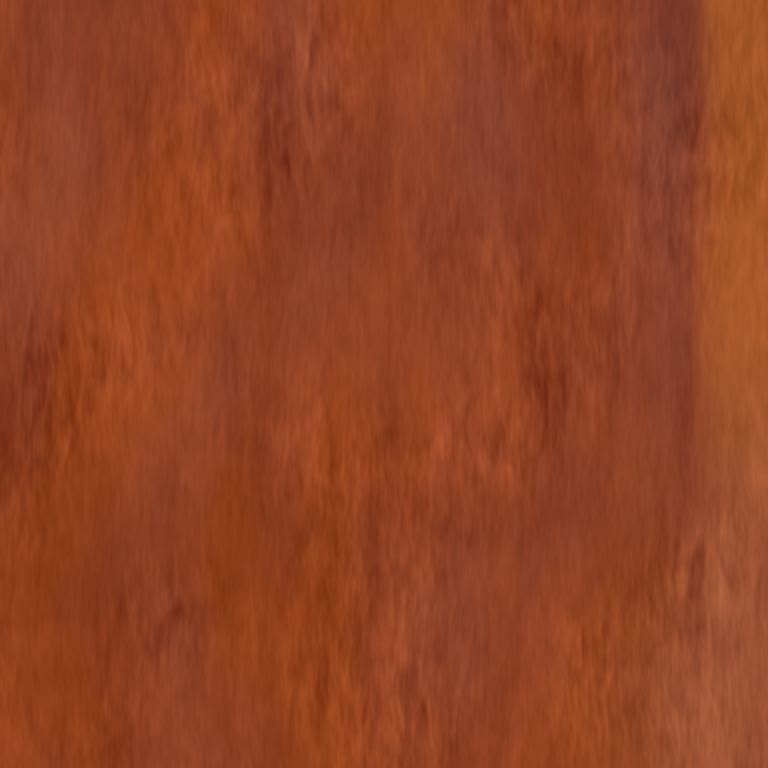
A WebGL 1 fragment shader for this texture:

```glsl
precision highp float;
// Polished red-brown wood with a vertical grain. Stretched gradient noise gives
// broad stain clouds, streaks, crisp short creases and fine fibres; a wavering
// amber strip with a plum shadow beside it runs along the right edge.

uniform vec2 u_resolution;

#define CLOUD_SCALE vec2(4.5, 2.2)
#define STREAK_SCALE vec2(21.0, 3.2)
#define FLECK_SCALE vec2(42.0, 15.0)
#define FIBRE_SCALE vec2(125.0, 22.0)
#define CLOUD_GAIN 0.80
#define STREAK_GAIN 0.72
#define FLECK_GAIN 0.72
#define FIBRE_GAIN 0.46
#define CREASE_GAIN 0.36
#define GRAIN_BEND 0.011
#define STRIP_EDGE 0.918

const vec3 RUSSET = vec3(0.568, 0.254, 0.138);
const vec3 PLUM = vec3(0.475, 0.238, 0.188);
const vec3 ORANGE = vec3(0.590, 0.262, 0.108);
const vec3 AMBER = vec3(0.650, 0.338, 0.155);
const vec3 DUSTY = vec3(0.610, 0.325, 0.205);
const vec3 TONE_STEP = vec3(0.130, 0.090, 0.062);

vec2 gradientAt(vec2 cell) {
  vec3 q = fract(vec3(cell.xyx) * vec3(0.1031, 0.1030, 0.0973));
  q += dot(q, q.yzx + 33.33);
  float angle = 6.2832 * fract((q.x + q.y) * q.z);
  return vec2(cos(angle), sin(angle));
}

// Gradient noise, roughly -0.7 to 0.7
float noise(vec2 p) {
  vec2 i = floor(p);
  vec2 f = p - i;
  vec2 u = f * f * f * (f * (f * 6.0 - 15.0) + 10.0);
  vec2 e = vec2(1.0, 0.0);
  float low = mix(dot(gradientAt(i), f), dot(gradientAt(i + e.xy), f - e.xy), u.x);
  float high = mix(dot(gradientAt(i + e.yx), f - e.yx),
                   dot(gradientAt(i + e.xx), f - e.xx), u.x);
  return mix(low, high, u.y);
}

float fbm(vec2 p) {
  float sum = 0.0;
  float gain = 0.65;
  for (int octave = 0; octave < 4; octave++) {
    sum += gain * noise(p);
    p = mat2(1.98, 0.06, -0.06, 1.98) * p + 17.3;
    gain *= 0.5;
  }
  return sum;
}

// Soft elliptical spot: 1 at the centre, fading to 0
float spot(vec2 p, vec2 centre, vec2 radius) {
  vec2 d = (p - centre) / radius;
  return exp(-dot(d, d));
}

// Thin broken lines where the noise crosses zero, light on one side, dark on the other
float creases(vec2 p) {
  float n = noise(p * vec2(24.0, 5.0) + 13.0) + 0.25 * noise(p * vec2(60.0, 14.0));
  float present = smoothstep(0.0, 0.35, noise(p * vec2(11.0, 6.0) + 97.0));
  return present * 2.3 * (n / 0.09) * exp(-n * n / 0.0162);
}

void main() {
  vec2 uv = gl_FragCoord.xy / u_resolution;

  // Bend the grain sideways a little
  vec2 p = uv;
  p.x += GRAIN_BEND * (noise(uv * vec2(4.0, 3.0) + 40.0)
                     + 0.4 * noise(uv * vec2(13.0, 8.0) + 71.0));

  // Layers of grain, from broad to fine
  float cloud = fbm(p * CLOUD_SCALE + 5.0);
  float streak = fbm(p * STREAK_SCALE + 23.0);
  float fleck = fbm(p * FLECK_SCALE + 61.0);
  float fibre = noise(p * FIBRE_SCALE + 9.0)
              + 0.8 * noise(p * FIBRE_SCALE * vec2(1.7, 2.1) + 31.0);
  float figured = smoothstep(-0.25, 0.4, noise(uv * vec2(5.0, 4.0) + 88.0));

  float tone = CLOUD_GAIN * cloud
             + STREAK_GAIN * streak * mix(0.6, 1.1, figured)
             + FLECK_GAIN * fleck * mix(0.35, 1.1, figured)
             + FIBRE_GAIN * fibre * mix(0.55, 1.0, figured)
             + CREASE_GAIN * creases(p) * mix(0.2, 0.55, figured);

  // Darker left edge and a smoky knot low in the middle
  tone -= 0.25 * spot(uv, vec2(0.0, 0.42), vec2(0.06, 0.16));
  tone -= 0.40 * spot(p, vec2(0.60, 0.32), vec2(0.14, 0.05)) * (0.7 + 2.5 * fleck);

  // Stain hue drifts between orange and plum
  float hue = fbm(p * vec2(6.0, 2.4) + 52.0) + 0.22 * (0.5 - uv.y);
  vec3 colour = mix(RUSSET, ORANGE, 0.8 * smoothstep(-0.05, 0.3, hue));
  colour = mix(colour, PLUM, 0.38 * smoothstep(0.02, 0.45, -hue));

  // Plum shadow beside the strip and a fainter one near the top
  float shadow = spot(p, vec2(0.865, 0.95), vec2(0.065, 0.30))
               + 0.70 * spot(p, vec2(0.880, 0.46), vec2(0.050, 0.18))
               + 0.65 * spot(p, vec2(0.64, 0.83), vec2(0.08, 0.16));
  colour = mix(colour, PLUM, clamp(shadow * (0.75 + 0.8 * cloud), 0.0, 0.85));

  // Dusty lower corner, then the amber strip above it
  float corner = smoothstep(0.70, 0.97, p.x + 0.12 * cloud)
               * (1.0 - smoothstep(0.15, 0.50, uv.y));
  colour = mix(colour, DUSTY, 0.9 * corner);
  float strip = smoothstep(-0.030, 0.035, p.x - STRIP_EDGE + 0.03 * streak);
  vec3 stripColour = mix(DUSTY, AMBER, smoothstep(0.25, 0.65, uv.y));
  colour = mix(colour, stripColour, strip * mix(0.5, 0.92, smoothstep(0.1, 0.5, uv.y)));

  gl_FragColor = vec4(clamp(colour + tone * TONE_STEP, 0.0, 1.0), 1.0);
}
```
